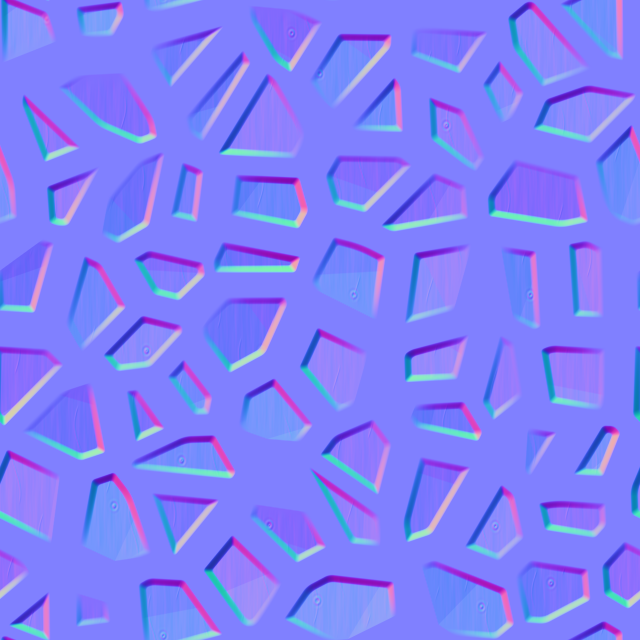
Reproduce this texture map procedurally as a three.js fragment shader.

```glsl
#define CELLS 8.0
#define JITTER 0.92
#define GAP_MIN 0.05
#define GAP_VARY 0.19
#define ROUNDING 0.035
#define BEVEL 0.0115
#define LIFT 0.009
#define TILT_MIN 0.08
#define TILT_VARY 0.12
#define GRAIN 0.042
#define CRACK 0.0003
#define STEP 0.0011

varying vec2 vUv;

vec2 hash2(vec2 p) {
  vec3 q = fract(p.xyx * vec3(0.1031, 0.1030, 0.0973));
  q += dot(q, q.yzx + 33.33);
  return fract((q.xx + q.yz) * q.zy);
}

vec2 site(vec2 cell) {
  return 0.5 + JITTER * (hash2(mod(cell, CELLS) + 5.0) - 0.5);
}

float smoothMin(float a, float b, float k) {
  float h = max(k - abs(a - b), 0.0) / k;
  return min(a, b) - 0.25 * h * h * k;
}

vec2 direction(float turn) {
  return vec2(cos(6.2832 * turn), sin(6.2832 * turn));
}

// Distance to the shard outline; also gives the shard id and local position
float shard(vec2 uv, out vec2 id, out vec2 local) {
  vec2 g = uv * CELLS, base = floor(g), f = g - base;
  vec2 nearest = vec2(0.0), toSite = vec2(8.0);
  for (int y = -1; y <= 1; y++)
    for (int x = -1; x <= 1; x++) {
      vec2 o = vec2(x, y);
      vec2 r = o + site(base + o) - f;
      if (dot(r, r) < dot(toSite, toSite)) { toSite = r; nearest = o; }
    }
  id = mod(base + nearest, CELLS);
  local = -toSite / CELLS;

  // Every side is pulled in by its own amount
  float d = 8.0;
  for (int y = -2; y <= 2; y++)
    for (int x = -2; x <= 2; x++) {
      if (x == 0 && y == 0) continue;
      vec2 o = vec2(x, y);
      vec2 r = nearest + o + site(base + nearest + o) - f;
      float gap = GAP_MIN + GAP_VARY * hash2(id + 11.0 * o + 40.0).x;
      float side = dot(0.5 * (toSite + r), normalize(r - toSite)) - gap;
      d = smoothMin(d, side, ROUNDING);
    }
  return d / CELLS;
}

// Upright wood grain: wavering layered sines and a few thin cracks
float grain(vec2 p, vec2 seed) {
  float sum = 0.0, freq = 150.0;
  for (int i = 0; i < 5; i++) {
    float phase = 40.0 * seed.x + 2.4 * float(i);
    float waver = 0.9 * sin(p.y * (22.0 + 0.06 * freq) + phase * 1.7);
    float fade = 0.55 + 0.45 * sin(p.y * 35.0 + p.x * freq * 0.37 + phase);
    sum += sin(p.x * freq + waver + phase) * fade / freq;
    freq *= 1.73;
  }
  float line = sin(p.x * 75.0 + 0.5 * sin(p.y * 48.0 + 9.0 * seed.y) + 20.0 * seed.y);
  float stretch = smoothstep(0.0, 0.6, sin(p.y * 42.0 + p.x * 95.0 + 30.0 * seed.x));
  return GRAIN * sum - CRACK * stretch * exp(-line * line * 150.0);
}

// Small swirled knot on some shards
float knot(vec2 p, vec2 seed) {
  vec2 v = p - 0.06 * (seed - 0.5);
  float r = length(v * vec2(1.0, 0.8));
  float swirl = sin(r * 950.0 + 90.0 * v.x + 6.0 * seed.x);
  return 0.0006 * step(0.6, fract(seed.x * 7.0 + seed.y)) * swirl * exp(-r * r * 28000.0);
}

float height(vec2 uv) {
  vec2 id, p;
  float d = shard(uv, id, p);
  vec2 a = hash2(id + 71.0), b = hash2(id + 123.0), c = hash2(id + 207.0);

  // Tilted top that sinks into the ground, with one folded facet
  float top = LIFT * (0.75 + 0.5 * b.x) + dot(p, direction(a.x)) * (TILT_MIN + TILT_VARY * a.y);
  top -= 0.13 * max(dot(p, direction(b.y)) - 0.012 - 0.03 * c.x, 0.0);
  float raised = smoothstep(0.0, 0.004, top);
  top = max(top, 0.0) + raised * (grain(p, c) + knot(p, b));
  return top * smoothstep(0.0, BEVEL, d);
}

void main() {
  vec2 e = vec2(STEP, 0.0);
  float dx = height(vUv + e.xy) - height(vUv - e.xy);
  float dy = height(vUv + e.yx) - height(vUv - e.yx);
  // Green axis points down
  vec3 normal = normalize(vec3(-dx, dy, 2.0 * STEP));
  gl_FragColor = vec4(0.5 + 0.5 * normal, 1.0);
}
```
